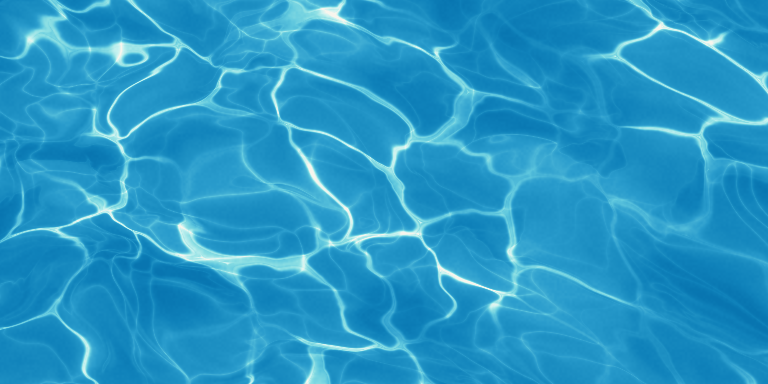
Give the GLSL for this texture, as a WebGL 2 fragment shader.

```glsl
#version 300 es
precision highp float;

uniform vec2 u_resolution;
out vec4 fragColor;

#define CELL_DENSITY vec2(3.7, 5.2)
#define WARP 0.36
#define ROUNDING 30.0
#define LINE_WIDTH 0.007
#define LINE_SOFTNESS 0.026
#define RIBBON_WIDTH 0.11
#define LINE_LIGHT 3.1
#define GLOW_LIGHT 1.6
#define GLOW_REACH 0.1
#define FINE_LIGHT 1.9
#define WISP_LIGHT 1.1
#define BASE_LIGHT 0.12

vec2 hash2(vec2 p) {
    vec3 h = fract(vec3(p.xyx) * vec3(0.1031, 0.1030, 0.0973));
    h += dot(h, h.yzx + 33.33);
    return fract((h.xx + h.yz) * h.zy);
}

float noise(vec2 p) {
    vec2 i = floor(p), f = fract(p);
    f = f * f * f * (f * (f * 6.0 - 15.0) + 10.0);
    float low = mix(hash2(i).x, hash2(i + vec2(1, 0)).x, f.x);
    float high = mix(hash2(i + vec2(0, 1)).x, hash2(i + vec2(1, 1)).x, f.x);
    return mix(low, high, f.y);
}

float fbm(vec2 p) {
    float sum = 0.0, amp = 0.53;
    for (int i = 0; i < 4; i++) {
        sum += amp * noise(p);
        p = mat2(1.6, 1.2, -1.2, 1.6) * p + 7.3;
        amp *= 0.5;
    }
    return sum;
}

vec2 warp(vec2 p) {
    return vec2(noise(p), noise(p + 41.7)) - 0.5;
}

// x: rounded distance to the nearest cell border, y: random value of the cell
vec2 cellBorder(vec2 p) {
    vec2 base = floor(p), nearest = vec2(0), toNearest = vec2(0);
    float best = 1e5;
    for (int y = -1; y <= 1; y++)
    for (int x = -1; x <= 1; x++) {
        vec2 cell = base + vec2(x, y);
        vec2 r = cell + 0.06 + 0.88 * hash2(cell + 50.0) - p;
        if (dot(r, r) < best) {
            best = dot(r, r);
            nearest = cell;
            toNearest = r;
        }
    }
    float sum = 0.0;
    for (int y = -2; y <= 2; y++)
    for (int x = -2; x <= 2; x++) {
        if (x == 0 && y == 0) continue;
        vec2 cell = nearest + vec2(x, y);
        vec2 r = cell + 0.06 + 0.88 * hash2(cell + 50.0) - p;
        float d = dot(0.5 * (r + toNearest), normalize(r - toNearest));
        sum += exp(-ROUNDING * d);
    }
    return vec2(-log(sum) / ROUNDING, hash2(nearest + 91.0).y);
}

vec3 waterColor(float light) {
    vec3 ramp[9] = vec3[9](
        vec3(0.03, 0.46, 0.69), vec3(0.06, 0.51, 0.73), vec3(0.11, 0.56, 0.76),
        vec3(0.16, 0.61, 0.80), vec3(0.25, 0.68, 0.83), vec3(0.37, 0.78, 0.87),
        vec3(0.54, 0.87, 0.89), vec3(0.78, 0.95, 0.94), vec3(0.97, 0.96, 0.93));
    vec3 color = ramp[0];
    for (int i = 1; i < 9; i++)
        color = mix(color, ramp[i], clamp(light + 2.0 - float(i), 0.0, 1.0));
    return color;
}

void main() {
    vec2 uv = gl_FragCoord.xy / u_resolution.y;
    float leftness = 1.0 - smoothstep(0.1, 1.1, uv.x);

    // Sheared, rippled surface: denser to the left and towards the top
    vec2 p = uv + vec2(-0.12 * leftness, 0.11 * uv.x * uv.x + 0.1 * uv.y * uv.y);
    vec2 q = p * CELL_DENSITY + 20.0;
    q += WARP * 2.0 * warp(q * 0.8);
    q += WARP * (0.8 + 0.4 * leftness) * warp(q * 2.1 + 9.0);
    q += WARP * 0.25 * warp(q * 5.0 + 3.0);

    // Soft tone of the water and thin veils of light
    float tone = fbm(q * vec2(0.8, 1.2) + 5.0);
    float veil = fbm(q * vec2(0.8, 1.1) + 2.0 * warp(q * 0.9 + 17.0) + 63.0);
    float light = BASE_LIGHT + 4.0 * (tone - 0.5);
    light += WISP_LIGHT * pow(1.0 - abs(2.0 * veil - 1.0), 12.0);
    float patchy = smoothstep(0.5, 0.75, noise(q * 0.75 + 31.0) + 0.18 * leftness);
    light += 1.3 * patchy * smoothstep(0.45, 0.62, veil);

    // Main net: bright filaments that open into pale ribbons
    vec2 border = cellBorder(q);
    float strength = 0.22 + 0.83 * smoothstep(0.2, 0.7, noise(q * 0.9 + 12.0));
    float swell = smoothstep(0.58, 0.9, noise(q * 1.4 + 77.0));
    float edge = border.x - LINE_WIDTH - RIBBON_WIDTH * swell * border.y;
    float rim = exp(-edge * edge / (LINE_SOFTNESS * LINE_SOFTNESS));
    float fill = 1.0 - smoothstep(-0.015, 0.025, edge);
    light += LINE_LIGHT * strength * max(rim, 0.78 * fill);
    light += GLOW_LIGHT * strength * exp(-max(border.x, 0.0) / GLOW_REACH);

    // Sparks where filaments meet
    float spark = smoothstep(0.006, 0.03, -border.x);
    light += 2.0 * spark * strength * smoothstep(0.4, 0.75, noise(q * 2.0 + 55.0));

    // Fainter, finer net in places
    float fine = cellBorder(q * 1.6 + 1.6 * warp(q * 1.3 + 8.0) + 130.0).x;
    float fineShare = smoothstep(0.25, 0.8, noise(q * 0.8 + 90.0) + 0.15 * leftness);
    light += FINE_LIGHT * fineShare * exp(-max(fine, 0.0) / 0.06);

    // Slight grain
    light += 0.3 * (noise(uv * 150.0) - 0.5);

    fragColor = vec4(waterColor(light), 1.0);
}
```
